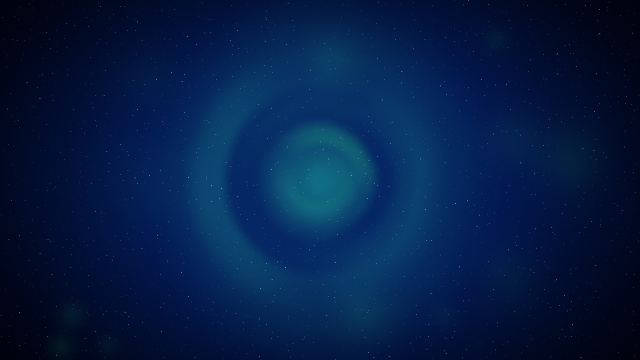
Write a Shadertoy shader that draws this background.

```glsl
// Deep blue space with a teal nebula of nested rings around a bright core.
// Soft radial bands and glows are warped by gradient noise over a vignette;
// two hashed grids scatter the fine stars.

vec2 hash2(vec2 p) {
    vec3 q = fract(p.xyx * vec3(0.1031, 0.1030, 0.0973));
    q += dot(q, q.yzx + 33.33);
    return fract((q.xx + q.yz) * q.zy);
}

float gradientNoise(vec2 p) {
    vec2 i = floor(p), f = fract(p);
    vec2 u = f * f * f * (f * (f * 6.0 - 15.0) + 10.0);
    vec2 e = vec2(0.0, 1.0);
    float a = dot(hash2(i) * 2.0 - 1.0, f);
    float b = dot(hash2(i + e.yx) * 2.0 - 1.0, f - e.yx);
    float c = dot(hash2(i + e.xy) * 2.0 - 1.0, f - e.xy);
    float d = dot(hash2(i + e.yy) * 2.0 - 1.0, f - e.yy);
    return mix(mix(a, b, u.x), mix(c, d, u.x), u.y);
}

float fbm(vec2 p) {
    float sum = 0.0, amp = 0.5;
    for (int i = 0; i < 4; i++) {
        sum += amp * gradientNoise(p);
        p = p * 2.03 + 17.1;
        amp *= 0.5;
    }
    return sum;
}

float glow(vec2 p, vec2 center, float radius) {
    vec2 d = (p - center) / radius;
    return exp(-dot(d, d));
}

// Soft ring between two radii, fading away from the direction it faces
float arc(vec2 p, vec4 radii, vec2 facing) {
    float r = length(p);
    float band = smoothstep(radii.x, radii.y, r) * (1.0 - smoothstep(radii.z, radii.w, r));
    return band * smoothstep(0.0, 1.0, dot(p / max(r, 0.001), normalize(facing)));
}

// One jittered star per grid cell, most of them faint
float stars(vec2 p, float cells, float radius) {
    vec2 id = floor(p * cells) + 100.0;
    vec2 offset = fract(p * cells) - 0.15 - 0.7 * hash2(id);
    float brightness = pow(hash2(id + 57.0).x, 5.0);
    float size = max(radius, 0.5 / iResolution.y);
    return brightness * (1.0 - smoothstep(0.0, size * 1.6, length(offset) / cells));
}

void mainImage(out vec4 fragColor, in vec2 fragCoord) {
    vec2 p = (fragCoord - 0.5 * iResolution.xy) / iResolution.y;
    float cloud = fbm(p * 4.0 + 8.0);
    vec2 q = p + 0.018 * vec2(fbm(p * 5.0 + 3.0), fbm(p * 5.0 + 31.0));
    float r = length(q);

    // Blue field darkening towards the corners
    float light = 1.0 - smoothstep(0.25, 1.2, length(p * vec2(1.0, 1.36)));
    vec3 color = mix(vec3(0.0, 0.004, 0.045), vec3(0.012, 0.115, 0.375), light);
    color *= 1.0 + 0.08 * cloud;

    // Wide haze, the two outer crescents and the darker gap inside them
    vec3 teal = vec3(0.03, 0.14, 0.06);
    color += teal * 0.55 * (1.0 - smoothstep(0.28, 0.52, length(q * vec2(1.0, 0.9))));
    color += teal * 0.62 * arc(q, vec4(0.24, 0.29, 0.31, 0.41), vec2(-1.0, -0.06));
    color += teal * 0.4 * arc(q, vec4(0.19, 0.28, 0.28, 0.37), vec2(1.0, -0.32));
    color -= teal * 0.28 * arc(q, vec4(0.15, 0.20, 0.23, 0.28), vec2(-0.7, -0.5));
    color -= teal * 0.28 * arc(q, vec4(0.13, 0.17, 0.18, 0.24), vec2(1.0, -0.1));

    // Inner disc, its green upper crescent, lower lobe and bright core
    color += teal * 0.75 * (1.0 - smoothstep(0.09, 0.18, r));
    color += vec3(0.02, 0.11, 0.015) * arc(q, vec4(0.085, 0.12, 0.13, 0.175), vec2(0.5, 1.0));
    color += teal * 0.4 * arc(q, vec4(0.05, 0.09, 0.11, 0.15), vec2(-0.75, -0.8));
    float core = length(q - vec2(0.01, -0.014));
    color += vec3(0.01, 0.10, 0.03) * (1.0 - smoothstep(0.04, 0.115, core));
    color += vec3(0.0, 0.02, 0.04) * glow(p, vec2(0.008, -0.012), 0.04);
    color += teal * 0.08 * sin(r * 95.0) * exp(-r * 5.0);

    // Large faint clouds around the rings
    float clouds = 0.4 * glow(p, vec2(0.037, 0.33), 0.08)
        + 0.4 * glow(p, vec2(0.12, -0.37), 0.08)
        + 0.4 * glow(p, vec2(0.70, 0.06), 0.09)
        + 0.35 * glow(p, vec2(0.53, 0.11), 0.08)
        + 0.25 * glow(p, vec2(0.52, -0.27), 0.08)
        + 0.2 * glow(p, vec2(-0.47, 0.28), 0.08)
        + 0.2 * glow(p, vec2(-0.50, 0.0), 0.12);
    color += teal * clouds * (1.0 + 0.7 * cloud);

    // Small greenish wisps near the edges
    float wisps = 0.5 * glow(p, vec2(-0.69, -0.375), 0.033)
        + 0.55 * glow(p, vec2(-0.72, -0.465), 0.033)
        + 0.35 * glow(p, vec2(-0.59, -0.46), 0.028)
        + 0.35 * glow(p, vec2(0.488, 0.39), 0.032)
        + 0.25 * glow(p, vec2(0.35, -0.38), 0.035);
    color += vec3(0.02, 0.13, 0.08) * wisps;

    // Stars
    float starlight = 0.65 * stars(p, 28.0, 0.0016) + 0.45 * stars(p + 0.37, 52.0, 0.0013);
    color += vec3(0.6, 0.7, 0.72) * starlight;

    // Slight dither against banding
    color += (hash2(fragCoord).x - 0.5) / 255.0;
    fragColor = vec4(clamp(color, 0.0, 1.0), 1.0);
}
```
